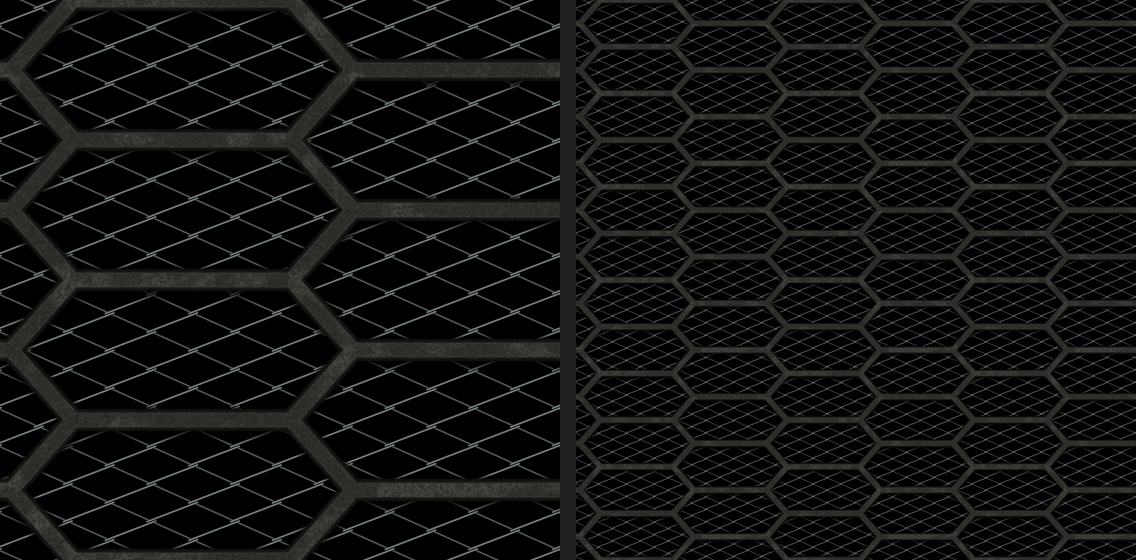
Left, the tile; right, the same tile 3 across and 3 down.
A WebGL 2 fragment shader for this pattern:

```glsl
#version 300 es
precision highp float;
// Worn iron lattice of wide hexagons over a dark chain-link wire mesh.

uniform vec2 u_resolution;
out vec4 fragColor;

const vec2 HEX_ORIGIN = vec2(0.3255, 0.125);  // centre of the first hexagon
const vec2 HEX_STEP = vec2(1.0, 0.25);        // repeat within one column
const float HEX_TIP = 0.3055;                 // centre to side corner
const vec2 SLOPE_NORMAL = vec2(0.748, 0.664); // normal of the slanted sides
const float BAR_HALF = 0.0198;
const float FACE_HALF = 0.0123;

const vec2 MESH_CELL = vec2(0.1493, 0.0667);
const float MESH_KNOT_X = 0.0195;
const float MESH_ROW_SHIFT = 0.0452;
const float WIRE_HALF = 0.00145;

const vec3 BACKDROP = vec3(0.0, 0.0, 0.006);
const vec3 RIM = vec3(0.095, 0.100, 0.090);
const vec3 FACE = vec3(0.172, 0.178, 0.158);
const vec3 WORN = vec3(0.262, 0.272, 0.248);
const vec3 WIRE_LIGHT = vec3(0.49, 0.535, 0.51);
const vec3 WIRE_DIM = vec3(0.36, 0.385, 0.37);

float hash(ivec2 cell, int seed) {
    uint h = uint(cell.x) * 1597334677u ^ uint(cell.y) * 3812015801u ^ uint(seed) * 2798796415u;
    h = (h ^ (h >> 16)) * 2246822519u;
    h = (h ^ (h >> 13)) * 3266489917u;
    return float((h ^ (h >> 16)) >> 8) / 16777216.0;
}

// Value noise that wraps after a whole number of cells.
float wrapNoise(vec2 uv, int period, int seed) {
    vec2 p = uv * float(period);
    ivec2 a = ivec2(floor(p)) % period;
    ivec2 b = (a + 1) % period;
    vec2 f = fract(p);
    f = f * f * (3.0 - 2.0 * f);
    float low = mix(hash(a, seed), hash(ivec2(b.x, a.y), seed), f.x);
    float high = mix(hash(ivec2(a.x, b.y), seed), hash(b, seed), f.x);
    return mix(low, high, f.y);
}

float wrapFbm(vec2 uv, int period, int seed) {
    float sum = 0.0;
    float gain = 0.5;
    for (int i = 0; i < 4; i++) {
        sum += gain * wrapNoise(uv, period << i, seed + i);
        gain *= 0.5;
    }
    return sum / 0.9375;
}

// Distance from inside a hexagon to its outline; negative outside.
float hexInside(vec2 p) {
    p = abs(p);
    return min(0.5 * HEX_STEP.y - p.y, dot(vec2(HEX_TIP, 0.0) - p, SLOPE_NORMAL));
}

vec2 nearestCentre(vec2 p, vec2 origin) {
    return origin + HEX_STEP * round((p - origin) / HEX_STEP);
}

// Distance to a strand running from -tip to +tip.
float strand(vec2 p, vec2 tip) {
    return length(p - tip * clamp(dot(p, tip) / dot(tip, tip), -1.0, 1.0));
}

vec2 wrapCell(vec2 p) {
    return p - MESH_CELL * round(p / MESH_CELL);
}

// Strands centred on a staggered lattice.
float strandLattice(vec2 p, vec2 tip) {
    return min(strand(wrapCell(p), tip), strand(wrapCell(p - 0.5 * MESH_CELL), tip));
}

float coverage(float distanceToEdge, float pixel) {
    return smoothstep(-0.75 * pixel, 0.75 * pixel, distanceToEdge);
}

vec3 meshColor(vec2 p, float pixel) {
    vec2 quarter = 0.25 * MESH_CELL;
    // Rising strands overshoot the knots, leaving a twisted double stroke.
    float rising = strandLattice(p - quarter, quarter * vec2(1.2, 1.03));
    float falling = strandLattice(p - quarter * vec2(1.0, -1.0), quarter * vec2(0.86, -0.86));
    vec3 color = mix(BACKDROP, WIRE_DIM, coverage(WIRE_HALF * 0.9 - falling, pixel));
    color *= 1.0 - 0.6 * coverage(WIRE_HALF * 1.8 - rising, pixel);
    return mix(color, WIRE_LIGHT, coverage(WIRE_HALF - rising, pixel));
}

vec3 barColor(vec2 uv, float edge, float pixel) {
    float patches = smoothstep(0.50, 0.68, wrapFbm(uv, 14, 3));
    float grain = wrapNoise(uv, 300, 11);
    float specks = smoothstep(0.70, 0.95, wrapNoise(uv, 240, 17));
    float wear = patches * (0.25 + 0.6 * grain) + 0.30 * specks;
    vec3 face = mix(FACE, WORN, wear) * (0.86 + 0.28 * grain);
    vec3 rim = RIM * (0.8 + 0.4 * wrapFbm(uv, 60, 23));
    rim *= mix(1.0, 0.6, smoothstep(FACE_HALF, BAR_HALF, edge));
    vec3 color = mix(rim, face, coverage(FACE_HALF - edge, pixel));
    // Thin bright bevel where the face meets the rim.
    float bevel = coverage(0.0009 - abs(edge - FACE_HALF), pixel);
    return mix(color, WORN, bevel * (0.35 + 0.5 * grain));
}

void main() {
    vec2 uv = gl_FragCoord.xy / u_resolution;
    float pixel = 1.0 / min(u_resolution.x, u_resolution.y);

    // Pick the hexagon of the two staggered columns that holds this point.
    vec2 centre = nearestCentre(uv, HEX_ORIGIN);
    vec2 other = nearestCentre(uv, HEX_ORIGIN + 0.5 * vec2(1.0, HEX_STEP.y));
    if (hexInside(uv - other) > hexInside(uv - centre)) centre = other;
    vec2 local = uv - centre;
    float edge = max(hexInside(local), 0.0);

    // Each opening holds its own mesh panel, shifted by row.
    float row = 4.0 - mod(4.0 - centre.y / HEX_STEP.y, 4.0);
    vec3 color = meshColor(local - vec2(MESH_KNOT_X, -MESH_ROW_SHIFT * row), pixel);

    // Bars shade the mesh, most of all below the upper one.
    float shadeReach = mix(0.030, 0.046, smoothstep(0.0, 0.1, local.y));
    color *= mix(0.2, 1.0, smoothstep(0.016, shadeReach, edge));

    color = mix(color, barColor(uv, edge, pixel), coverage(BAR_HALF - edge, pixel));
    fragColor = vec4(color, 1.0);
}
```
